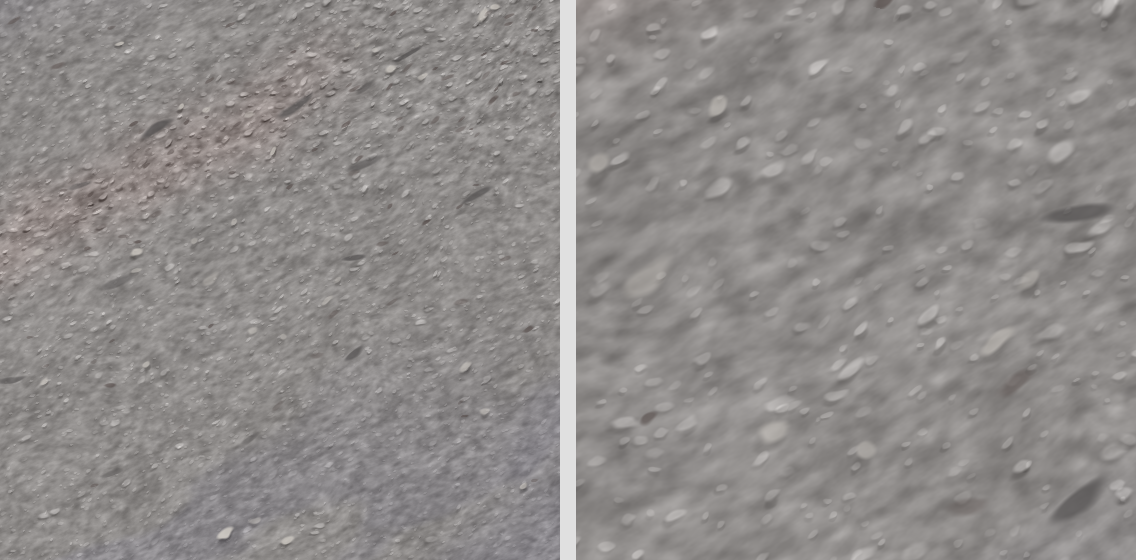
Left, the full canvas; right, a detail of the centre.
A three.js fragment shader for this texture:

```glsl
varying vec2 vUv;

float hash(vec2 p) {
  vec3 q = fract(p.xyx * 0.1031);
  q += dot(q, q.yzx + 33.33);
  return fract((q.x + q.y) * q.z);
}

mat2 rotation(float angle) {
  float c = cos(angle), s = sin(angle);
  return mat2(c, -s, s, c);
}

float noise(vec2 p) {
  vec2 i = floor(p), f = fract(p);
  f = f * f * (3.0 - 2.0 * f);
  return mix(mix(hash(i), hash(i + vec2(1.0, 0.0)), f.x),
             mix(hash(i + vec2(0.0, 1.0)), hash(i + 1.0), f.x), f.y);
}

float fbm(vec2 p) {
  float sum = 0.0, weight = 0.5;
  for (int i = 0; i < 4; i++) {
    sum += weight * noise(p);
    p = rotation(0.35) * p * 1.9 + 17.3;
    weight *= 0.5;
  }
  return sum / 0.9375;
}

// Scattered stone chips: x is the lit face, y the shadow beneath it
vec2 chips(vec2 p, vec2 cells, float density, float seed) {
  vec2 g = p * cells, result = vec2(0.0);
  for (int j = -1; j <= 1; j++) {
    for (int i = -1; i <= 1; i++) {
      vec2 cell = floor(g) + vec2(float(i), float(j));
      vec2 key = cell + seed;
      vec2 jitter = vec2(hash(key), hash(key + 41.7));
      float size = hash(key + 83.1);
      float present = step(hash(key + 127.9), density);
      vec2 d = (g - cell - 0.15 - 0.7 * jitter) / cells;
      d = rotation((hash(key + 9.4) - 0.5) * 0.7) * d * cells;
      d += 0.16 * (vec2(noise(g * 3.0 + seed), noise(g * 3.0 + seed + 50.0)) - 0.5);
      vec2 radius = mix(vec2(0.18, 0.17), vec2(0.42, 0.34), size * size);
      float face = 1.0 - smoothstep(0.55, 1.15, length(d / radius));
      float shadow = 1.0 - smoothstep(0.5, 1.25, length((d + vec2(0.1, 0.2)) / radius));
      float strength = present * (0.4 + 0.6 * hash(key + 61.3));
      result = max(result, strength * vec2(face, shadow * (1.0 - face)));
    }
  }
  return result;
}

void main() {
  // Frame running along the slanted grain, gently bent
  vec2 bend = vec2(fbm(vUv * 5.0), fbm(vUv * 5.0 + 31.0)) - 0.5;
  vec2 p = rotation(0.47) * vUv + 0.035 * bend + 3.0;

  // Disturbed reddish strip, the rough upper right and bluish dust
  float ragged = fbm(vUv * 7.0 + 12.0) - 0.5;
  float across = vUv.y - 0.55 - 0.52 * vUv.x + 0.12 * ragged;
  float strip = exp(-across * across / 0.006) * (1.0 - smoothstep(0.45, 0.72, vUv.x));
  float upperRight = smoothstep(0.35, 0.75, vUv.x) * smoothstep(0.6, 0.85, vUv.y + 0.2 * ragged);
  float rough = clamp(strip + 0.65 * upperRight, 0.0, 1.0);
  float corner = smoothstep(0.62, 0.95, vUv.x - vUv.y + 0.25 * ragged);
  float topLeft = smoothstep(0.75, 1.2, vUv.y - 0.5 * vUv.x + 0.2 * ragged);
  float low = smoothstep(0.5, 0.0, vUv.y) * smoothstep(0.42, 0.62, fbm(p * vec2(4.0, 9.0)));
  float dust = clamp(corner + topLeft + 0.8 * low, 0.0, 1.0);

  // Fine streaked grain over broad tone changes
  vec3 color = vec3(0.555, 0.543, 0.536);
  color += 0.05 * (fbm(p * vec2(7.0, 16.0)) - 0.5);
  color += (0.23 + 0.12 * rough) * (fbm(p * vec2(55.0, 110.0)) - 0.5);
  color += 0.07 * (noise(p * vec2(110.0, 200.0) + 7.0) - 0.5);
  color += strip * vec3(0.018, -0.008, -0.012);
  color += dust * vec3(-0.028, -0.026, 0.0);

  // Chips from grit to pebbles
  float calm = 1.0 - 0.55 * dust;
  vec2 grit = chips(p, vec2(66.0, 105.0), 0.3 + 0.25 * rough, 11.0);
  vec2 gravel = chips(p, vec2(36.0, 64.0), 0.15 + 0.32 * rough, 57.0);
  vec2 pebble = chips(p, vec2(24.0, 38.0), 0.035 + 0.04 * rough, 93.0);
  color += calm * (0.095 * grit.x - 0.055 * grit.y);
  color += calm * (0.14 * gravel.x - (0.09 + 0.11 * rough) * gravel.y);
  color = mix(color, vec3(0.84, 0.82, 0.79), 0.8 * pebble.x);
  color -= 0.17 * pebble.y;

  // Dark hollows and long slivers
  float hollow = chips(p, vec2(27.0, 62.0), 0.03 + 0.17 * rough, 139.0).x;
  float sliver = chips(p, vec2(9.0, 34.0), 0.045, 171.0).x;
  color = mix(color, vec3(0.33, 0.29, 0.28), 0.65 * hollow);
  color = mix(color, vec3(0.31, 0.30, 0.30), 0.75 * sliver);

  gl_FragColor = vec4(clamp(color, 0.0, 1.0), 1.0);
}
```
